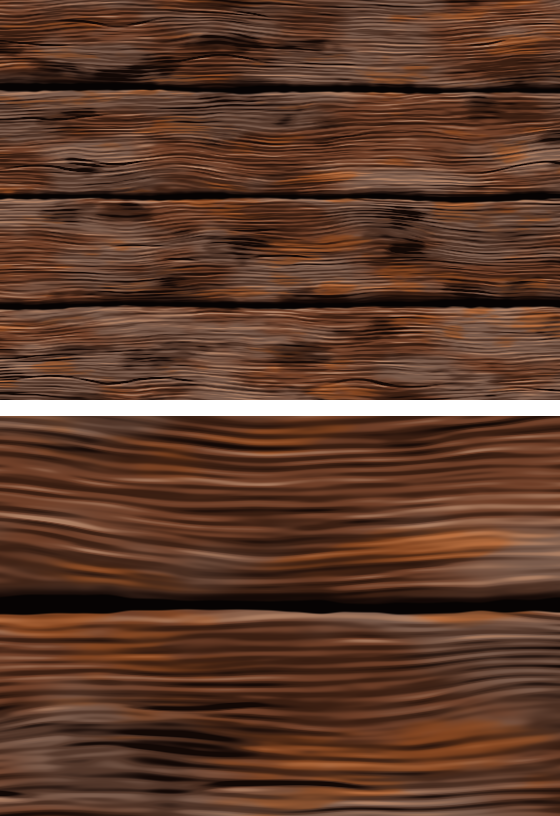
Top: the whole. Bottom: its middle third, enlarged.
Give the GLSL for this texture, as a WebGL 1 fragment shader.

```glsl
precision highp float;
// Weathered dark timber: four stacked horizontal planks parted by ragged black gaps.
// Grain is noise stretched along a coordinate that bends around knots; its slope is
// lit from above, then dents, cracks and edge shadows shape the tone before colouring.

uniform vec2 u_resolution;

// Layout, in units of the canvas height
const float FIRST_SEAM = 0.237;
const float PITCH = 0.269;
const float ASPECT = 1.4;
const float SEAM_WOBBLE = 0.016;
const float GRAIN_LINES = 165.0;
const float GRAIN_BEND = 0.06;
const float LIGHT_STEP = 0.003;
const float LIGHT_GAIN = 0.55;
const float CRACK_WIDTH = 0.0022;
const float BASE_TONE = 0.52;

// Colours
const vec3 GAP = vec3(0.025, 0.012, 0.010);
const vec3 SHADOW = vec3(0.07, 0.03, 0.02);
const vec3 DARK_BROWN = vec3(0.23, 0.12, 0.07);
const vec3 RUST = vec3(0.44, 0.25, 0.16);
const vec3 DUSTY_DARK = vec3(0.33, 0.22, 0.17);
const vec3 DUSTY = vec3(0.48, 0.36, 0.30);
const vec3 PALE = vec3(0.68, 0.50, 0.39);
const vec3 AMBER = vec3(0.58, 0.29, 0.10);

float hash(vec2 p) {
  vec3 q = fract(vec3(p.xyx) * 0.1031);
  q += dot(q, q.yzx + 33.33);
  return fract((q.x + q.y) * q.z);
}

float noise(vec2 p) {
  vec2 i = floor(p), f = fract(p);
  f = f * f * (3.0 - 2.0 * f);
  return mix(mix(hash(i), hash(i + vec2(1.0, 0.0)), f.x),
             mix(hash(i + vec2(0.0, 1.0)), hash(i + 1.0), f.x), f.y);
}

float fbm(vec2 p) {
  float sum = 0.0, amp = 0.533;
  for (int i = 0; i < 4; i++) {
    sum += amp * noise(p);
    p = p * 2.03 + 17.3;
    amp *= 0.5;
  }
  return sum;
}

// Random spot on a plank; n tells the spots apart
vec2 spotOnPlank(float plank, float n) {
  float across = mix(0.2, 0.8, hash(vec2(n + 31.0, plank + 7.0)));
  return vec2(ASPECT * hash(vec2(plank + 3.0, n + 11.0)),
              FIRST_SEAM + (plank - 1.0 + across) * PITCH);
}

// Height across the grain, bent by slow noise and swelling around knots
float grainCoord(vec2 p, float plank) {
  float g = p.y + GRAIN_BEND * (fbm(vec2(p.x * 1.9, p.y * 5.0) + plank * 17.0) - 0.5);
  for (int i = 0; i < 3; i++) {
    vec2 d = (p - spotOnPlank(plank, float(i))) / vec2(0.13, 0.045);
    g += 0.022 * (hash(vec2(float(i), plank + 50.0)) * 2.0 - 1.0) * exp(-dot(d, d));
  }
  return g;
}

// Surface height: fibres, fine fibres, growth rings and broad lumps
float relief(vec2 p, float g, float plank) {
  float fibres = noise(vec2(p.x * 6.0 + plank * 9.0, g * GRAIN_LINES));
  float fine = noise(vec2(p.x * 22.0, g * GRAIN_LINES * 1.9));
  float rings = 0.5 + 0.5 * sin(g * GRAIN_LINES * 3.9 + 5.0 * noise(p * vec2(4.0, 12.0)));
  float lumps = fbm(p * vec2(7.0, 20.0) + plank * 5.0);
  return 0.75 * fibres + 0.35 * fine + 0.25 * rings + 1.3 * lumps;
}

// Short splits that follow the grain: dark line with a lit lower lip
float cracks(vec2 p, float g, float plank) {
  float tone = 0.0;
  for (int i = 0; i < 5; i++) {
    float n = float(i) + 20.0;
    vec2 c = spotOnPlank(plank, n);
    float halfLength = mix(0.05, 0.20, hash(vec2(n, plank)));
    float off = g - c.y - 0.007 * sin((p.x - c.x) * 22.0 + n);
    float reach = 1.0 - smoothstep(0.3, 1.0, abs(p.x - c.x) / halfLength);
    float split = 1.0 - smoothstep(0.3, 1.7, abs(off) / CRACK_WIDTH);
    float lip = 1.0 - smoothstep(0.2, 1.6, abs(off + 2.2 * CRACK_WIDTH) / CRACK_WIDTH);
    tone += reach * (0.22 * lip - 0.5 * split);
  }
  return tone;
}

vec3 woodColour(float tone, float dust) {
  vec3 c = mix(SHADOW, mix(DARK_BROWN, DUSTY_DARK, dust), smoothstep(0.02, 0.36, tone));
  c = mix(c, mix(RUST, DUSTY, dust), smoothstep(0.36, 0.66, tone));
  return mix(c, PALE, smoothstep(0.64, 1.0, tone));
}

void main() {
  vec2 p = gl_FragCoord.xy / u_resolution.y;
  float pixel = 1.0 / u_resolution.y;

  // Nearest seam, signed distance above it, and the plank this point lies on
  float row = (p.y - FIRST_SEAM) / PITCH + 1.0;
  float seam = floor(row + 0.5);
  float wobble = SEAM_WOBBLE * (fbm(vec2(p.x * 3.5, seam * 7.7)) - 0.5);
  float above = (row - seam) * PITCH - wobble;
  float plank = seam - step(above, 0.0);

  // Ragged gap edges
  float chip = noise(vec2(p.x * 6.0, seam * 5.0 + 40.0));
  float rough = 0.003 * noise(vec2(p.x * 45.0, seam + 60.0));
  float upperEdge = above - (0.002 + 0.012 * chip * chip + rough);
  float lowerEdge = -above - (0.002 + 0.006 * noise(vec2(p.x * 5.0, seam + 80.0)) + rough);
  float wood = smoothstep(-pixel, 1.5 * pixel, max(upperEdge, lowerEdge));

  // Grain lit from above
  float g = grainCoord(p, plank);
  vec2 higher = p + vec2(0.0, LIGHT_STEP);
  float height = relief(p, g, plank);
  float slope = height - relief(higher, grainCoord(higher, plank), plank);
  float patches = fbm(vec2(p.x * 3.0, g * 11.0) + plank * 23.0);
  float dents = smoothstep(0.60, 0.78, fbm(vec2(p.x * 5.0, g * 17.0) + plank * 41.0));
  float tone = BASE_TONE + LIGHT_GAIN * slope + 0.22 * (height - 1.32);
  tone += 0.55 * (patches - 0.5) - 0.35 * dents + cracks(p, g, plank);

  // Undersides fall into shadow; top edges catch light
  float scallop = 0.014 + 0.05 * pow(noise(vec2(p.x * 5.0, seam + 20.0)), 3.0);
  tone *= mix(0.2, 1.0, smoothstep(0.0, scallop, max(upperEdge, step(above, 0.0))));
  tone += 0.20 * step(above, 0.0) * (1.0 - smoothstep(0.004, 0.018, lowerEdge));

  // Dusty and amber stains
  float dust = smoothstep(0.34, 0.62, fbm(p * vec2(4.0, 13.0) + plank * 3.0 + 70.0));
  float stain = smoothstep(0.58, 0.75, fbm(vec2(p.x * 7.0, g * 30.0) + 90.0));
  vec3 colour = woodColour(tone, dust);
  colour = mix(colour, AMBER * (0.35 + tone), 0.55 * stain * smoothstep(0.2, 0.6, tone));
  gl_FragColor = vec4(mix(GAP, colour, wood), 1.0);
}
```
